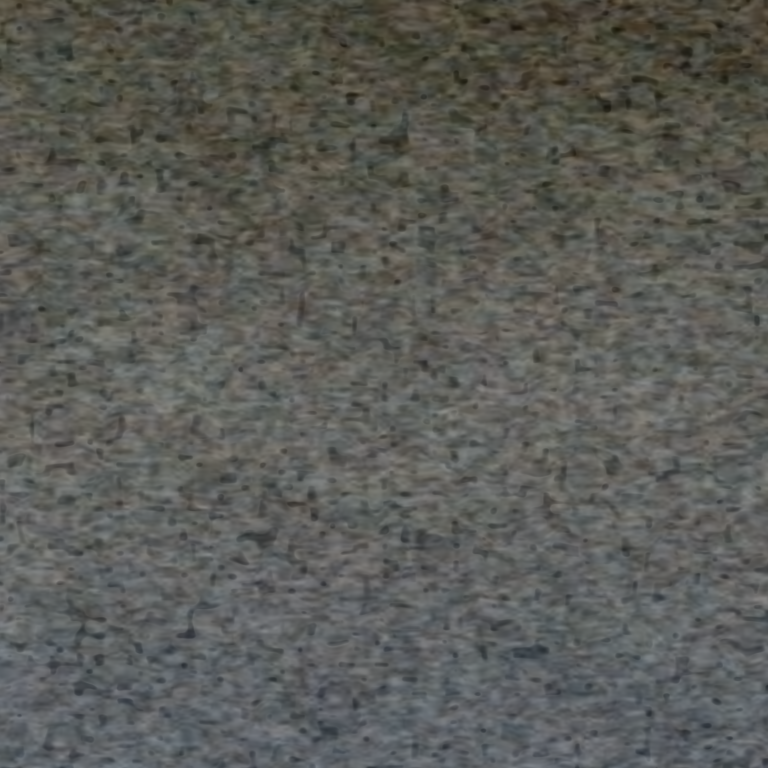
Give the GLSL for this texture, as a WebGL 2 fragment shader.

```glsl
#version 300 es
precision highp float;
// Fine-grained grey stone surface, olive and dim at the top, cool blue-grey at the bottom.

uniform vec2 u_resolution;
out vec4 fragColor;

// Broad tones of the stone
const vec3 TOP_LEFT  = vec3(0.320, 0.318, 0.272);
const vec3 TOP_RIGHT = vec3(0.292, 0.278, 0.225);
const vec3 MIDDLE    = vec3(0.396, 0.398, 0.382);
const vec3 BOTTOM    = vec3(0.372, 0.392, 0.410);

// Grain cells across the canvas (x, y) and their strengths
const vec2 FLAKE_CELLS  = vec2(78.0, 112.0);
const vec2 STREAK_CELLS = vec2(64.0, 185.0);
const vec2 FINE_CELLS   = vec2(150.0, 235.0);
const vec2 SPECK_CELLS  = vec2(76.0, 104.0);
const float FLAKE_GAIN  = 0.125;
const float STREAK_GAIN = 0.105;
const float FINE_GAIN   = 0.070;
const float SPECK_DEPTH = 0.105;

// Large soft stains and small tints
const vec2 MOTTLE_CELLS = vec2(7.0, 11.0);
const vec2 TINT_CELLS   = vec2(36.0, 58.0);
const float MOTTLE_GAIN = 0.040;
const float TINT_GAIN   = 0.034;
const float WARP        = 0.006;

// Integer hash of a lattice point, 0 to 1
float hash(vec2 cell, uint seed) {
    uvec2 q = uvec2(ivec2(cell) + 4096);
    uint h = q.x * 1597334677u ^ q.y * 3812015801u ^ seed * 2654435769u;
    h = (h ^ (h >> 16)) * 2246822519u;
    h = (h ^ (h >> 13)) * 3266489917u;
    return float((h ^ (h >> 16)) >> 8) / 16777216.0;
}

// Smooth value noise, -0.5 to 0.5
float noise(vec2 p, uint seed) {
    vec2 cell = floor(p);
    vec2 f = p - cell;
    f = f * f * (3.0 - 2.0 * f);
    float low  = mix(hash(cell, seed), hash(cell + vec2(1, 0), seed), f.x);
    float high = mix(hash(cell + vec2(0, 1), seed), hash(cell + vec2(1, 1), seed), f.x);
    return mix(low, high, f.y) - 0.5;
}

// Lighting and hue drift over the whole slab
vec3 slabTone(vec2 uv) {
    vec3 top = mix(TOP_LEFT, TOP_RIGHT, smoothstep(0.1, 0.9, uv.x));
    vec3 tone = mix(BOTTOM, MIDDLE, smoothstep(0.0, 0.45, uv.y));
    return mix(tone, top, smoothstep(0.45, 1.03, uv.y));
}

// Brightness of the flat, mostly horizontal grains
float grain(vec2 uv) {
    return FLAKE_GAIN * noise(uv * FLAKE_CELLS, 1u)
         + STREAK_GAIN * noise(uv * STREAK_CELLS, 2u)
         + FINE_GAIN * noise(uv * FINE_CELLS, 3u);
}

// Scattered dark mineral specks, denser inside some patches
float specks(vec2 uv) {
    float patches = 0.16 * noise(uv * vec2(9.0, 13.0), 4u);
    return smoothstep(0.17, 0.46, noise(uv * SPECK_CELLS, 5u) + patches);
}

void main() {
    vec2 uv = gl_FragCoord.xy / u_resolution;

    // Bend the lattice so that grains do not line up
    vec2 bend = vec2(noise(uv * 31.0, 6u), noise(uv * 37.0, 7u));
    vec2 p = uv + WARP * bend * vec2(1.6, 1.0);

    vec3 color = slabTone(uv);
    float mottle = noise(uv * MOTTLE_CELLS, 8u) + 0.6 * noise(uv * MOTTLE_CELLS * 2.7, 9u);
    color += MOTTLE_GAIN * mottle;
    color += grain(p);
    color -= SPECK_DEPTH * specks(p) * vec3(1.0, 0.99, 0.95);

    // Warm-cool and red-green tints, stronger towards the top
    float tint = TINT_GAIN * mix(0.6, 1.2, uv.y);
    color += tint * noise(p * TINT_CELLS, 10u) * vec3(0.8, 0.2, -1.0);
    color += tint * noise(p * TINT_CELLS * 0.7, 11u) * vec3(0.8, -0.4, -0.2);

    fragColor = vec4(clamp(color, 0.0, 1.0), 1.0);
}
```
